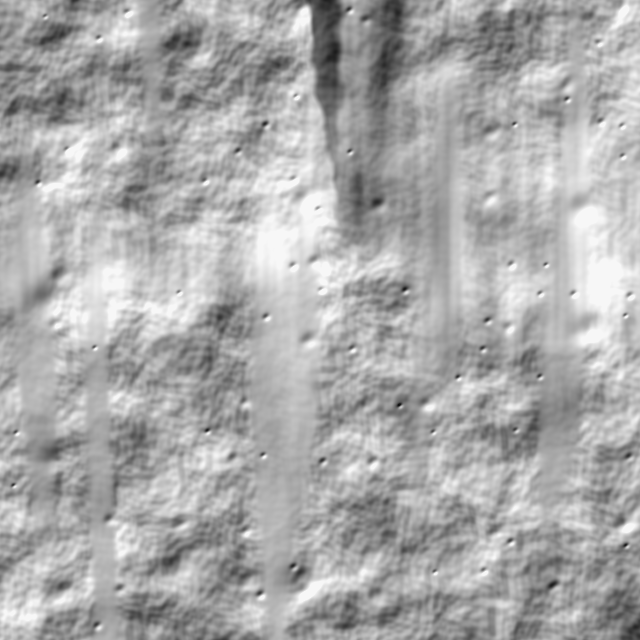
Reproduce this texture procedurally as a WebGL 1 fragment shader.

```glsl
precision highp float;
uniform vec2 u_resolution;

const vec2 LIGHT = vec2(-0.55, 0.835);
const float BASE_TONE = 0.665;
const float MOTTLE = 0.16;
const float RELIEF_SCALE = 8.0;
const float RELIEF_GAIN = 0.24;
const float RELIEF_FALLOFF = 0.84;
const float STREAK_GAIN = 0.22;
const float CALM_AMOUNT = 0.75;
const float SHADOW_BOOST = 1.2;

float hash(vec2 p) {
  return fract(sin(dot(p, vec2(127.1, 311.7))) * 43758.5453);
}

vec2 slope(vec2 cell) {
  float angle = 6.2832 * hash(cell);
  return vec2(cos(angle), sin(angle));
}

// Gradient noise, roughly -0.7 to 0.7
float noise(vec2 p) {
  vec2 i = floor(p), f = p - i;
  vec2 w = f * f * f * (f * (f * 6.0 - 15.0) + 10.0);
  vec2 r = vec2(1.0, 0.0);
  float low = mix(dot(slope(i), f), dot(slope(i + r), f - r), w.x);
  float high = mix(dot(slope(i + r.yx), f - r.yx), dot(slope(i + 1.0), f - 1.0), w.x);
  return mix(low, high, w.y);
}

// Lumpy ground lit from the side, several sizes of bump
float relief(vec2 p) {
  float sum = 0.0, scale = RELIEF_SCALE, gain = RELIEF_GAIN;
  vec2 bend = 0.012 * vec2(noise(p * 11.0), noise(p * 11.0 + 40.0));
  for (int i = 0; i < 4; i++) {
    vec2 q = (p + bend) * scale + 17.3 * float(i);
    sum += gain * (noise(q - 0.27 * LIGHT) - noise(q + 0.27 * LIGHT));
    scale *= 2.2;
    gain *= RELIEF_FALLOFF;
  }
  return sum;
}

// Scattered pits, at most one in each cell
float pits(vec2 p, float cells, float chance, float radius) {
  vec2 g = p * cells, id = floor(g) + cells;
  vec2 center = 0.35 + 0.3 * vec2(hash(id + 3.1), hash(id + 7.7));
  float size = radius * cells * mix(0.65, 1.2, hash(id + 5.3));
  vec2 q = (fract(g) - center) / size;
  float across = dot(q, LIGHT);
  float along = dot(q, vec2(LIGHT.y, -LIGHT.x)) * 0.8;
  float present = step(hash(id + 11.9), chance);
  return -present * across * exp(-across * across - along * along);
}

float blob(vec2 p, vec2 center, vec2 size) {
  vec2 q = (p - center) / size;
  return exp(-dot(q, q));
}

void main() {
  vec2 p = gl_FragCoord.xy / u_resolution;
  float fineStreak = noise(vec2(p.x * 75.0, p.y * 5.0));
  float wideStreak = noise(vec2(p.x * 28.0 + 9.0, p.y * 4.0));
  float streak = 0.5 * fineStreak + wideStreak;

  // Foot of the streaked slope
  float rightFoot = max(0.45, 0.68 - 0.95 * (p.x - 0.5));
  float onRight = smoothstep(0.44, 0.52, p.x);
  float rise = p.y - mix(0.52, rightFoot, onRight) + 0.03 * noise(p * 16.0);
  float reach = mix(0.16, 0.5, onRight);
  float slopeMask = smoothstep(-0.01, 0.03, rise) * (1.0 - smoothstep(0.4 * reach, reach, rise));

  // Dark gully running down from the top edge
  float drop = 1.0 - p.y;
  float wobble = 0.012 * noise(p * 24.0);
  float height = smoothstep(0.62, 0.98, p.y);
  float leftEdge = smoothstep(0.0, 0.012, p.x - 0.47 - 0.15 * drop + wobble);
  float gully = leftEdge * (1.0 - smoothstep(0.57, 0.7, p.x)) * smoothstep(0.6, 0.68, p.y);
  float core = leftEdge * (1.0 - smoothstep(0.52, 0.54, p.x + wobble)) * height;
  float branch = exp(-pow((p.x - 0.615 + 0.12 * drop + wobble) / 0.022, 2.0)) * height;

  // Broad light and shade
  float tone = BASE_TONE + MOTTLE * (noise(p * 4.5 + 2.0) + 0.8 * noise(p * 10.0 + 31.0));
  tone += 0.24 * blob(p, vec2(0.43, 0.67), vec2(0.11, 0.15)) * (1.0 - gully);
  tone += 0.17 * blob(p, vec2(0.2, 0.57), vec2(0.17, 0.06));
  tone += 0.22 * blob(p, vec2(0.92, 0.58), vec2(0.12, 0.17)) * smoothstep(-0.01, 0.02, rise);
  tone -= 0.07 * blob(p, vec2(0.05, 0.85), vec2(0.13, 0.2));
  tone -= 0.3 * blob(p, vec2(1.0, 0.02), vec2(0.09, 0.05));
  tone -= gully * 0.09 + core * 0.36 + branch * 0.28;

  // Smooth upright bands where detail fades
  float calm = smoothstep(0.12, 0.36, noise(vec2(p.x * 15.0 + 4.0, p.y * 1.2)));
  float detail = (1.0 - CALM_AMOUNT * calm) * (1.0 - 0.55 * max(slopeMask, gully));

  float shade = relief(p) * detail;
  shade += STREAK_GAIN * streak * (0.18 + 0.6 * max(slopeMask, gully));
  shade += 0.55 * pits(p, 5.0, 0.4, 0.024);
  shade += 0.6 * pits(p + 0.37, 10.0, 0.28, 0.010);
  shade += 0.75 * pits(p + 0.13, 23.0, 0.1, 0.0045);
  shade *= shade < 0.0 ? SHADOW_BOOST : 1.0;

  gl_FragColor = vec4(vec3(clamp(tone + shade, 0.07, 0.97)), 1.0);
}
```
